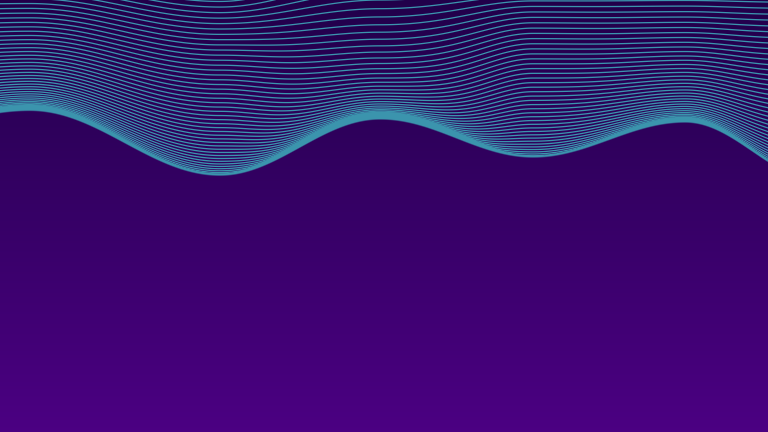
A Shadertoy shader for this background:

```glsl
// Draws a hanging curtain of fine teal wave lines over an indigo gradient.

const vec3 DEEP_VIOLET = vec3(0.13, 0.0, 0.29);
const vec3 INDIGO      = vec3(0.294, 0.0, 0.51);
const vec3 TEAL        = vec3(0.23, 0.58, 0.68);

const float LINE_COUNT = 40.0;
const float LINE_WIDTH = 0.003;

// Crests and troughs: x, lower edge, curtain height, spacing exponent.
const int KNOTS = 7;
const vec4 WAVE[KNOTS] = vec4[KNOTS](
    vec4(-0.278, 0.692, 0.320, 1.60),
    vec4( 0.069, 0.745, 0.270, 1.75),
    vec4( 0.509, 0.595, 0.363, 1.40),
    vec4( 0.880, 0.725, 0.275, 3.00),
    vec4( 1.234, 0.637, 0.387, 1.36),
    vec4( 1.586, 0.718, 0.308, 1.79),
    vec4( 1.898, 0.583, 0.440, 1.30));

// Eases between neighbouring knots with half cosine waves.
vec3 waveProfile(float x) {
    vec3 profile = WAVE[0].yzw;
    for (int i = 1; i < KNOTS; i++) {
        float t = clamp((x - WAVE[i - 1].x) / (WAVE[i].x - WAVE[i - 1].x), 0.0, 1.0);
        profile = mix(profile, WAVE[i].yzw, 0.5 - 0.5 * cos(3.14159 * t));
    }
    return profile;
}

// Integral of a unit-period pulse train, centred on whole numbers.
float pulseIntegral(float n, float duty) {
    float s = n + 0.5 * duty;
    return floor(s) * duty + min(fract(s), duty);
}

// Share of a pixel covered by the lines, filtered over its height.
float lineCoverage(float above, float height, float exponent, float width, float pixel) {
    float h = max(above, 0.0005);
    float n = LINE_COUNT * pow(h / height, 1.0 / exponent);
    float density = n / (exponent * h);
    float duty = min(width * density, 1.0);
    float span = pixel * density;
    return (pulseIntegral(n + 0.5 * span, duty) - pulseIntegral(n - 0.5 * span, duty)) / span;
}

void mainImage(out vec4 fragColor, in vec2 fragCoord) {
    vec2 uv = fragCoord / iResolution.xy;
    vec2 p = vec2(uv.x * 16.0 / 9.0, uv.y);
    float pixel = 1.0 / iResolution.y;

    // Background gradient
    vec3 color = mix(INDIGO, DEEP_VIOLET, uv.y);

    // Lines packed tightly at the lower edge, spreading upward
    vec3 wave = waveProfile(p.x);
    float above = p.y - wave.x;
    float lines = lineCoverage(above, wave.y, wave.z, LINE_WIDTH, pixel);
    float edge = smoothstep(-pixel, pixel, above + 0.5 * LINE_WIDTH);
    color = mix(color, TEAL, lines * edge);

    fragColor = vec4(color, 1.0);
}
```
